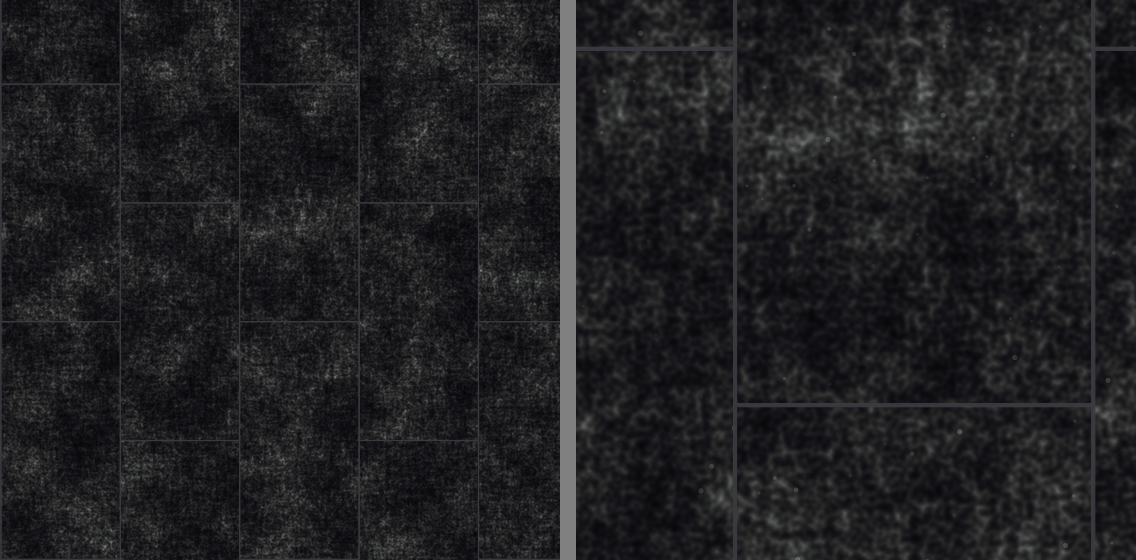
Left: the whole. Right: its middle third, enlarged.
Reproduce this texture procedurally as a Shadertoy shader.

```glsl
#define TILE_SIZE vec2(0.2132, 0.4243)
#define ORIGIN vec2(0.0016, 0.0012)
#define JOINT_WIDTH 0.0026
#define JOINT_COLOR vec3(0.235, 0.23, 0.255)
#define STONE_LEVEL 0.106
#define CONTRAST 0.37
#define DARK_TINT vec3(1.0, 0.92, 1.14)
#define LIGHT_TINT vec3(0.99, 1.0, 1.0)
#define CLOUD_FREQ 8.3
#define GRAIN_FREQ 103.0
#define SPECK_FREQ 75.0
#define SPECK_SHARE 0.16

// Two random values in 0..1 per integer cell
vec2 hash2(vec2 cell) {
    uvec2 v = uvec2(ivec2(cell)) * 1664525u + 1013904223u;
    v.x += v.y * 1664525u;
    v.y += v.x * 1664525u;
    v ^= v >> 16u;
    v.x += v.y * 1664525u;
    v.y += v.x * 1664525u;
    v ^= v >> 16u;
    return vec2(v & 0xffffu) / 65535.0;
}

float cornerRamp(vec2 cell, vec2 corner, vec2 f) {
    float angle = 6.2832 * hash2(cell + corner).x;
    return dot(vec2(cos(angle), sin(angle)), f - corner);
}

// Gradient noise, scaled to roughly unit deviation
float gradientNoise(vec2 p) {
    vec2 cell = floor(p), f = p - cell;
    vec2 s = f * f * f * (f * (f * 6.0 - 15.0) + 10.0);
    float low = mix(cornerRamp(cell, vec2(0, 0), f), cornerRamp(cell, vec2(1, 0), f), s.x);
    float high = mix(cornerRamp(cell, vec2(0, 1), f), cornerRamp(cell, vec2(1, 1), f), s.x);
    return 4.7 * mix(low, high, s.y);
}

// Rotated octaves, normalised to unit deviation
float fbm(vec2 p, int octaves, float gain) {
    mat2 turn = 2.25 * mat2(0.8, 0.6, -0.6, 0.8);
    float sum = 0.0, power = 0.0, amp = 1.0;
    for (int i = 0; i < octaves; i++) {
        sum += amp * gradientNoise(p);
        power += amp * amp;
        p = turn * p + 17.3;
        amp *= gain;
    }
    return sum * inversesqrt(power);
}

// Small pale chips, one candidate per cell
float specks(vec2 p, float aa) {
    vec2 cell = floor(p * SPECK_FREQ);
    vec2 place = 0.2 + 0.6 * hash2(cell);
    vec2 dice = hash2(cell + 531.0);
    float radius = mix(0.0006, 0.0016, dice.y * dice.y);
    float d = length(p - (cell + place) / SPECK_FREQ);
    float dotMask = 1.0 - smoothstep(radius - 0.5 * aa, radius + 0.7 * aa, d);
    return dotMask * step(dice.x, SPECK_SHARE) * mix(0.35, 1.0, dice.y);
}

void mainImage(out vec4 fragColor, in vec2 fragCoord) {
    float aa = 1.0 / iResolution.y;
    vec2 p = fragCoord * aa - ORIGIN;

    // Upright tiles, every other column shifted by half a tile
    float column = floor(p.x / TILE_SIZE.x);
    p.y -= 0.5 * TILE_SIZE.y * mod(column, 2.0);
    vec2 tile = floor(p / TILE_SIZE);
    vec2 local = p - tile * TILE_SIZE;
    vec2 seed = hash2(tile + 91.0);
    vec2 q = local + 3.0 + 40.0 * seed;

    // Clouded stone with fine grain and a faint cross weave
    float clouds = fbm(q * CLOUD_FREQ, 3, 0.75);
    float grain = fbm(q * GRAIN_FREQ, 2, 1.1);
    float weave = gradientNoise(q * vec2(190.0, 23.0)) + gradientNoise(q * vec2(21.0, 190.0));
    float tone = 0.66 * clouds + 0.68 * grain + 0.23 * weave + 0.25 * (seed.x - 0.5);
    float level = STONE_LEVEL * exp(CONTRAST * tone);

    // Chips gather where the stone is paler
    level += 0.17 * specks(q, aa) * smoothstep(-1.5, 1.0, clouds);
    vec3 color = level * mix(DARK_TINT, LIGHT_TINT, smoothstep(0.07, 0.14, level));

    // Thin joints
    vec2 toEdge = min(local, TILE_SIZE - local);
    float d = min(toEdge.x, toEdge.y) - 0.5 * JOINT_WIDTH;
    float joint = 1.0 - smoothstep(-0.5 * aa, 0.5 * aa, d);
    color = mix(color, JOINT_COLOR, joint * 0.92);

    fragColor = vec4(color, 1.0);
}
```
